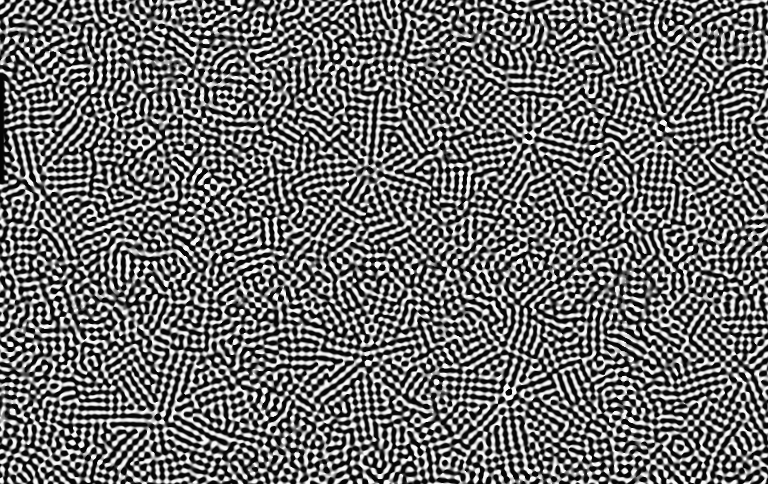
This pattern is drawn by a Shadertoy shader. Its source:

```glsl
const float TAU = 6.2831853;
const float PERIODS = 57.0;        // pattern wavelengths per canvas height
const float CELL = 1.6;            // kernel spacing, in wavelengths
const float FALLOFF = 0.45;        // kernel sharpness
const float HUB_CELL = 24.0;       // spacing of the star centres, in wavelengths
const float SECTORS = 7.0;         // bundles of parallel rows around a hub
const float ORDER_NEAR = 3.0;      // rows are straight up to this radius
const float ORDER_FAR = 17.0;      // and scattered beyond this one
const float SPREAD = 2.2;          // largest scatter of direction, radians
const float BEADING = 1.5;         // how strongly rows break into dots
const float DARK_LEVEL = -0.76;    // wave height drawn black
const float LIGHT_LEVEL = 1.10;    // wave height drawn white
const vec3 INK = vec3(0.02);
const vec3 PAPER = vec3(0.98);
const vec2 NOTCH_CENTER = vec2(0.0, 0.735);
const vec2 NOTCH_HALF = vec2(0.009, 0.115);
const float NOTCH_ROUND = 0.005;

vec3 hash3(vec2 p) {
    vec3 h = fract(p.xyx * vec3(0.1031, 0.1030, 0.0973));
    h += dot(h, h.yxz + 33.33);
    return fract((h.xxy + h.yzz) * h.zyx);
}

// Nearest star centre (xy) and its random turn (z)
vec3 nearestHub(vec2 p) {
    vec2 base = floor(p / HUB_CELL);
    vec3 best = vec3(0.0);
    float bestDist = 1e9;
    for (int j = -1; j <= 1; j++)
    for (int i = -1; i <= 1; i++) {
        vec2 cell = base + vec2(i, j);
        vec3 rnd = hash3(cell + 19.0);
        vec2 hub = (cell + 0.15 + 0.7 * rnd.xy) * HUB_CELL;
        vec2 d = p - hub;
        float dist = dot(d, d);
        if (dist < bestDist) {
            bestDist = dist;
            best = vec3(hub, rnd.z);
        }
    }
    return best;
}

vec2 phasor(float turns) {
    return vec2(cos(TAU * turns), sin(TAU * turns));
}

// Sum of local waves: rows along the rays, beads across them
float wormWave(vec2 p) {
    vec2 base = floor(p / CELL);
    vec2 rows = vec2(0.0), beads = vec2(0.0);
    for (int j = -2; j <= 2; j++)
    for (int i = -2; i <= 2; i++) {
        vec2 cell = base + vec2(i, j);
        vec3 place = hash3(cell);
        vec3 tone = hash3(cell + 71.3);
        vec2 center = (cell + 0.1 + 0.8 * place.xy) * CELL;
        vec2 d = p - center;
        float weight = exp(-FALLOFF * dot(d, d));

        // Direction snaps to a sector near a hub and loosens outward
        vec3 hub = nearestHub(center);
        vec2 ray = center - hub.xy;
        float disorder = smoothstep(ORDER_NEAR, ORDER_FAR, length(ray));
        float sector = atan(ray.y, ray.x) * SECTORS / TAU;
        sector = floor(sector - hub.z + 0.5) + hub.z;
        float angle = sector * TAU / SECTORS + (place.z - 0.5) * SPREAD * disorder;
        vec2 dir = vec2(cos(angle), sin(angle));
        vec2 normal = vec2(-dir.y, dir.x);

        vec2 fromHub = p - hub.xy;
        rows += weight * phasor(dot(fromHub, normal) + 0.5 + disorder * (tone.x - 0.5));
        beads += weight * BEADING * tone.z * phasor(dot(fromHub, dir) + 0.7 * tone.y);
    }
    // Even out the local strength
    return (rows.x + beads.x) / (length(vec4(rows, beads)) + 1e-4);
}

float roundedBox(vec2 p, vec2 halfSize, float radius) {
    vec2 q = abs(p) - halfSize + radius;
    return length(max(q, 0.0)) + min(max(q.x, q.y), 0.0) - radius;
}

void mainImage(out vec4 fragColor, in vec2 fragCoord) {
    vec2 uv = fragCoord / iResolution.y;
    float light = smoothstep(DARK_LEVEL, LIGHT_LEVEL, wormWave(uv * PERIODS));

    // Black notch on the left edge
    float edge = 1.5 / iResolution.y;
    float notch = roundedBox(uv - NOTCH_CENTER, NOTCH_HALF, NOTCH_ROUND);
    light *= smoothstep(-edge, edge, notch);

    fragColor = vec4(mix(INK, PAPER, light), 1.0);
}
```
